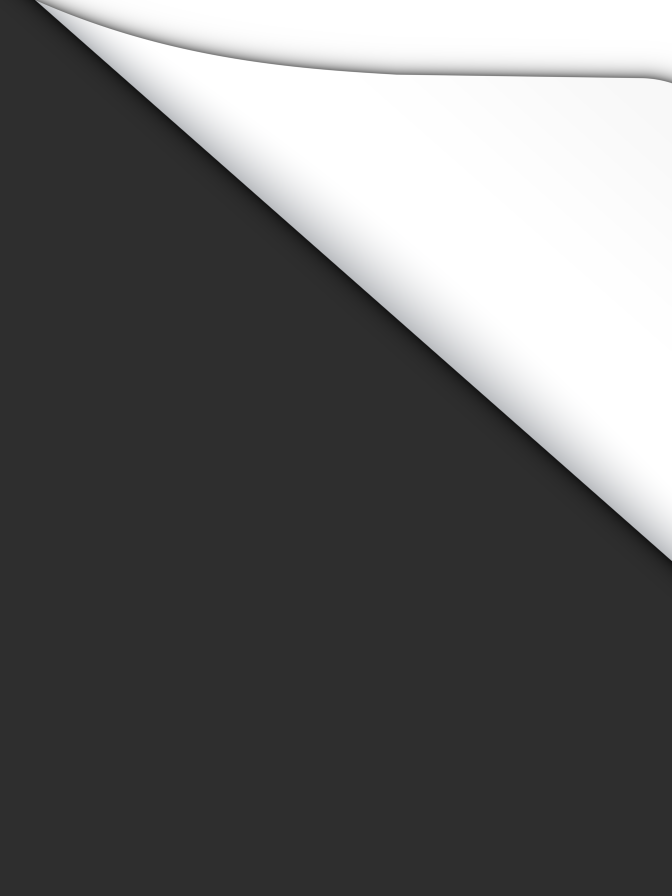
This background is drawn by a WebGL 2 fragment shader. Its source:

```glsl
#version 300 es
precision highp float;

uniform vec2 u_resolution;
out vec4 fragColor;

// Lengths are in canvas heights
const vec2 FOLD_START = vec2(0.0391, 1.0);
const vec2 FOLD_END = vec2(0.75, 0.3737);
const vec3 BACKDROP = vec3(0.181, 0.181, 0.181);
const vec3 PAPER = vec3(1.0);
const vec3 CURL_SHADE = vec3(0.275, 0.265, 0.25);
const float CURL_WIDTH_TIP = 0.033;
const float CURL_WIDTH_END = 0.063;
const float CURL_BULGE = 0.032;
const float CORNER_TINT = 0.03;
const float FOLD_SHADOW = 0.62;
const float FOLD_SHADOW_SIZE = 0.0085;
const float LIP_SHADOW = 0.55;
const float LIP_SHADOW_SIZE = 0.0075;
const float LIP_FLAT_X = 0.4427;
const float LIP_BEND_X = 0.716;
const float PI = 3.14159;

// Depth of the curled lip below the top of the canvas
float lipDepth(float x) {
    float t = clamp((x - FOLD_START.x) / (LIP_FLAT_X - FOLD_START.x), 0.0, 1.0);
    float rise = 0.0599 * (1.0 - pow(1.0 - t, 2.6)) + 0.0234 * t;
    float slant = 0.0143 * max(x - LIP_FLAT_X, 0.0);
    float bend = max(x - LIP_BEND_X, 0.0) / 0.034;
    return rise + slant + 0.0052 * bend * bend;
}

// Rounded underside of the paper, shaded by distance from the fold
vec3 curlColor(float dist, float along) {
    float width = mix(CURL_WIDTH_TIP, CURL_WIDTH_END, along)
                + CURL_BULGE * sin(PI * along);
    float falloff = 1.0 - clamp(dist / width, 0.0, 1.0);
    vec3 color = PAPER - CURL_SHADE * falloff * falloff;
    return color - CORNER_TINT * smoothstep(0.13, 0.42, dist);
}

void main() {
    vec2 p = gl_FragCoord.xy / u_resolution.y;
    float pixel = 1.0 / u_resolution.y;

    // Signed distance from the fold, positive on the paper side
    vec2 fold = FOLD_END - FOLD_START;
    vec2 direction = normalize(fold);
    vec2 normal = vec2(-direction.y, direction.x);
    float foldDist = dot(p - FOLD_START, normal);
    float along = clamp(dot(p - FOLD_START, fold) / dot(fold, fold), 0.0, 1.0);

    // Height above the lip, corrected for its slope
    float slope = (lipDepth(p.x + pixel) - lipDepth(p.x - pixel)) / (2.0 * pixel);
    float lipDist = (p.y - 1.0 + lipDepth(p.x)) / sqrt(1.0 + slope * slope);

    // Flat page with the shadow cast by the lip
    vec3 page = PAPER * (1.0 - LIP_SHADOW * exp(-max(lipDist, 0.0) / LIP_SHADOW_SIZE));
    vec3 curl = curlColor(foldDist, along);
    vec3 sheet = mix(curl, page, smoothstep(-0.7 * pixel, 0.7 * pixel, lipDist));

    // Dark backdrop with the shadow under the fold
    float shadow = FOLD_SHADOW * exp(-max(-foldDist, 0.0) / FOLD_SHADOW_SIZE);
    vec3 backdrop = BACKDROP * (1.0 - shadow);

    vec3 color = mix(backdrop, sheet, smoothstep(-0.7 * pixel, 0.7 * pixel, foldDist));
    fragColor = vec4(color, 1.0);
}
```
